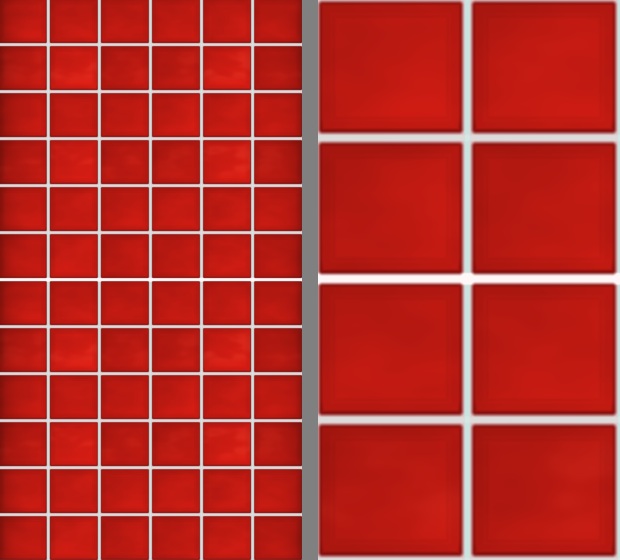
Left: the whole. Right: its middle third, enlarged.
Reproduce this texture procedurally as a WebGL 2 fragment shader.

```glsl
#version 300 es
precision highp float;

#define CANVAS vec2(1.0, 1.855)
#define PITCH vec2(0.1691, 0.1557)
#define JOINT_CROSS vec2(0.160, 0.9288)
#define BLOCK_ROWS 6.0
#define GROUT_HALF 0.0053
#define EDGE_SOFT 0.0030
#define CORNER 0.004
#define RIM_WIDTH 0.0042
#define BEVEL_INSET 0.0165
#define TINT_AMOUNT 0.09
#define SMEAR_AMOUNT 0.24
#define SIDE_SHADE 0.24

uniform vec2 u_resolution;
out vec4 fragColor;

const vec3 GLAZE = vec3(0.750, 0.100, 0.068);
const vec3 GLAZE_DARK = vec3(0.49, 0.045, 0.040);
const vec3 SHEEN = vec3(0.90, 0.28, 0.20);
const vec3 GROUT_PINK = vec3(0.88, 0.74, 0.75);
const vec3 GROUT_COOL = vec3(0.79, 0.89, 0.88);
const vec3 GROUT_WHITE = vec3(1.0, 0.97, 0.97);

float hash(vec2 cell) {
  return fract(sin(dot(cell, vec2(127.1, 311.7))) * 43758.5);
}

vec2 gradientAt(vec2 cell) {
  float angle = 6.2832 * hash(cell);
  return vec2(cos(angle), sin(angle));
}

float gradientNoise(vec2 p) {
  vec2 i = floor(p), f = fract(p);
  vec2 u = f * f * f * (f * (f * 6.0 - 15.0) + 10.0);
  vec2 e = vec2(0.0, 1.0);
  float low = mix(dot(gradientAt(i), f), dot(gradientAt(i + e.yx), f - e.yx), u.x);
  float high = mix(dot(gradientAt(i + e), f - e), dot(gradientAt(i + 1.0), f - 1.0), u.x);
  return mix(low, high, u.y);
}

float roundedBox(vec2 p, vec2 halfSize, float radius) {
  vec2 q = abs(p) - halfSize + radius;
  return length(max(q, 0.0)) + min(max(q.x, q.y), 0.0) - radius;
}

// Glazed face: tint per tile, cloudy reflections, bevel and dark rim
vec3 tileColor(vec2 f, vec2 id, float depth) {
  float row = mod(BLOCK_ROWS - 1.0 - id.y, BLOCK_ROWS);
  bool lively = row == 1.0 || row == 3.0;
  float wave = cos(2.0944 * id.x);
  float tint = wave * (lively ? 1.0 : 0.15) + 0.5 * (hash(vec2(id.x, row)) - 0.5);
  vec2 seed = vec2(id.x, row) * 17.0;
  float cloud = gradientNoise(f * vec2(1.7, 2.3) + seed);
  cloud += 0.4 * gradientNoise(f * vec2(4.0, 7.0) + seed);

  vec3 color = GLAZE * (1.0 + TINT_AMOUNT * tint);
  // Broad slope of light across each face, brightest to the lower right
  color *= 1.0 + 0.08 * (f.x - f.y) + 0.07 * cloud;
  float middle = smoothstep(0.1, 0.4, f.y) * smoothstep(0.95, 0.7, f.y);
  float smear = middle * smoothstep(-0.05, 0.4, cloud) * (lively ? 1.0 : 0.12);
  color = mix(color, SHEEN, SMEAR_AMOUNT * smear * (0.6 + 0.4 * wave));

  float bevel = smoothstep(BEVEL_INSET, BEVEL_INSET - 0.006, depth);
  color *= 1.0 - 0.06 * bevel;
  float crease = (depth - BEVEL_INSET) / 0.002;
  color *= 1.0 - 0.05 * exp(-crease * crease);

  float below = smoothstep(0.16, 0.03, f.y);
  float rim = 1.0 - smoothstep(0.0, RIM_WIDTH * (1.0 + 0.5 * below), depth - 0.001);
  return mix(color, GLAZE_DARK, rim * (0.75 + 0.25 * below));
}

// Cool core in upright joints, pinker level joints, white seam between blocks
vec3 groutColor(vec2 joint, float seam) {
  float upright = 1.0 - smoothstep(0.3 * GROUT_HALF, GROUT_HALF, joint.x);
  float level = 1.0 - smoothstep(0.3 * GROUT_HALF, GROUT_HALF, joint.y);
  vec3 color = mix(GROUT_PINK, GROUT_COOL, max(upright, 0.6 * level));
  return mix(color, GROUT_WHITE, max(0.2 * level, seam));
}

void main() {
  vec2 p = gl_FragCoord.xy / u_resolution * CANVAS;
  vec2 grid = (p - JOINT_CROSS) / PITCH;
  vec2 id = floor(grid), f = fract(grid);
  vec2 joint = min(f, 1.0 - f) * PITCH;

  float edge = roundedBox((f - 0.5) * PITCH, 0.5 * PITCH - GROUT_HALF, CORNER);
  float seam = 1.0 - smoothstep(0.005, 0.008, abs(p.y - JOINT_CROSS.y));
  float soft = max(EDGE_SOFT, 0.75 * CANVAS.x / u_resolution.x);

  vec3 tile = tileColor(f, id, max(-edge, 0.0));
  // The outer sides of the sheet fall into soft shade
  float side = min(p.x, CANVAS.x - p.x);
  tile *= 1.0 - SIDE_SHADE * exp(-side / 0.035);

  float groutMask = smoothstep(-soft, soft, edge);
  fragColor = vec4(mix(tile, groutColor(joint, seam), groutMask), 1.0);
}
```
